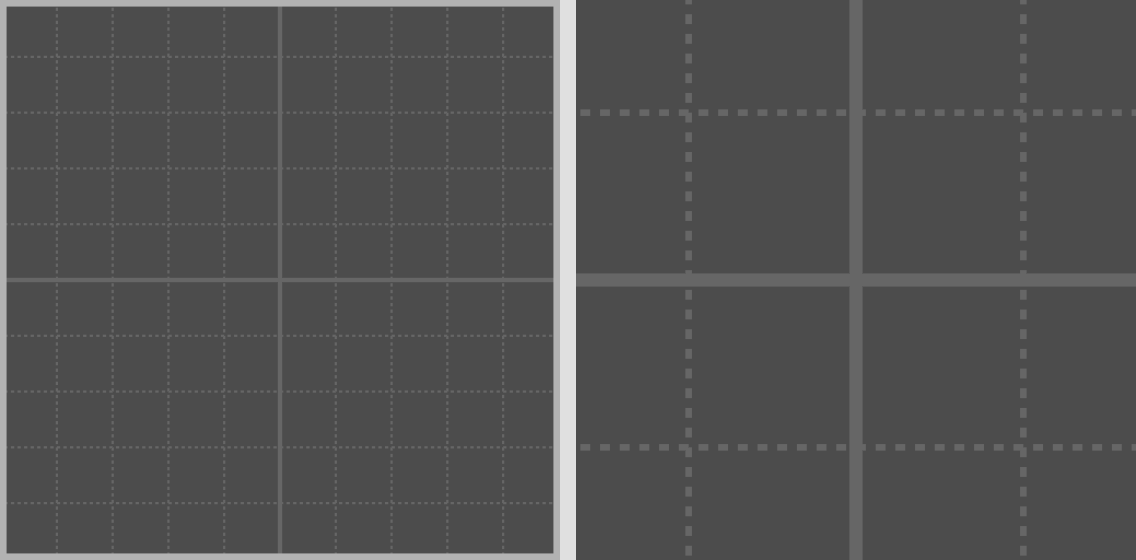
Left: the whole. Right: its middle third, enlarged.
Write a WebGL 1 fragment shader that draws this pattern.

```glsl
precision highp float;
// Dark grey chart grid: dashed divisions, solid centre axes and a light frame.

uniform vec2 u_resolution;

// Lengths are fractions of the canvas.
const float UNIT = 1.0 / 512.0;
const float GRID_SPACING = 51.0 * UNIT;
const float GRID_WIDTH = 2.0 * UNIT;
const float DASH_PERIOD = 6.0 * UNIT;
const float DASH_LENGTH = 3.0 * UNIT;
const float AXIS_WIDTH = 4.0 * UNIT;
const float FRAME_WIDTH = 6.0 * UNIT;

const vec3 BACKGROUND_COLOR = vec3(0.3);
const vec3 LINE_COLOR = vec3(0.4);
const vec3 FRAME_COLOR = vec3(0.7);

// Antialiased coverage of a band of the given width, per axis.
vec2 band(vec2 distanceToCentre, float width) {
  return clamp((0.5 * width - distanceToCentre) * u_resolution + 0.5, 0.0, 1.0);
}

// Distance to the nearest multiple of the period, per axis.
vec2 repeatDistance(vec2 p, float period) {
  return abs(fract(p / period + 0.5) - 0.5) * period;
}

void main() {
  // Centred coordinates, from -0.5 to 0.5
  vec2 p = gl_FragCoord.xy / u_resolution - 0.5;

  // Dashed divisions, with a dash starting at the centre
  vec2 gridLines = band(repeatDistance(p, GRID_SPACING), GRID_WIDTH);
  vec2 dashes = band(repeatDistance(p - 0.5 * DASH_LENGTH, DASH_PERIOD), DASH_LENGTH);
  vec2 dashedLines = gridLines * dashes.yx;

  // Solid centre axes
  vec2 axes = band(abs(p), AXIS_WIDTH);

  // Frame along the canvas edge
  vec2 interior = band(abs(p), 1.0 - 2.0 * FRAME_WIDTH);
  float frame = 1.0 - interior.x * interior.y;

  vec2 lines = max(dashedLines, axes);
  vec3 color = mix(BACKGROUND_COLOR, LINE_COLOR, max(lines.x, lines.y));
  color = mix(color, FRAME_COLOR, frame);
  gl_FragColor = vec4(color, 1.0);
}
```
